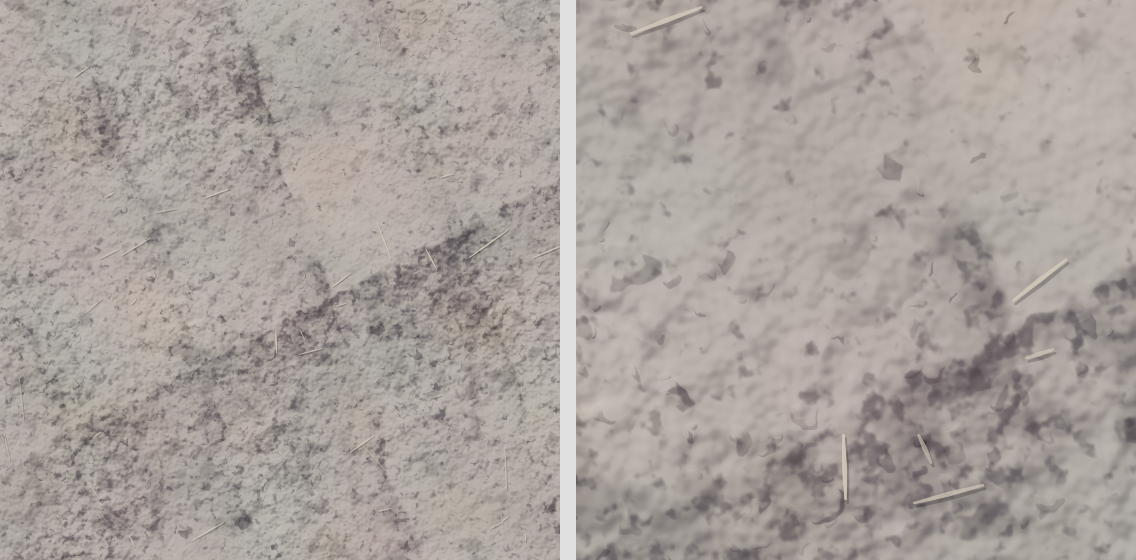
Left: the whole. Right: its middle third, enlarged.
Reproduce this texture procedurally as a Shadertoy shader.

```glsl
// Dry trampled soil seen from above: slanted dark seams, crumbs, clods with shadows, stray straw.
#define BASE_TONE 0.684
#define RELIEF_GAIN 0.38
#define RELIEF_FREQ 36.0
#define CRUMB_FREQ 64.0
#define CRUMB_DARK 0.17
#define BIG_CLOD_FREQ 20.0
#define SMALL_CLOD_FREQ 48.0
#define CLOD_SHADOW 0.19
#define CROSS_SPACING 0.26
#define STRAW_COUNT 40
#define STRAW_WIDTH 0.0015
#define LIGHT_DIR vec2(-0.53, 0.85)

vec3 hash3(vec2 p) {
    vec3 q = fract(p.xyx * vec3(0.1031, 0.1030, 0.0973));
    q += dot(q, q.yxz + 33.33);
    return fract((q.xxy + q.yzz) * q.zyx);
}

float cornerSlope(vec2 cell, vec2 offset) {
    float a = 6.2832 * hash3(cell + 57.0).x;
    return dot(vec2(cos(a), sin(a)), offset);
}

// Gradient noise, about -0.7 to 0.7
float noise(vec2 p) {
    vec2 i = floor(p), f = fract(p);
    vec2 u = f * f * f * (f * (f * 6.0 - 15.0) + 10.0);
    vec2 e = vec2(1.0, 0.0);
    return mix(mix(cornerSlope(i, f), cornerSlope(i + e, f - e), u.x),
               mix(cornerSlope(i + e.yx, f - e.yx), cornerSlope(i + 1.0, f - 1.0), u.x), u.y);
}

float fbm(vec2 p) {
    float sum = 0.0, amp = 1.0;
    for (int i = 0; i < 3; i++) {
        sum += amp * noise(p);
        p = mat2(1.6, 1.2, -1.2, 1.6) * p + 11.3;
        amp *= 0.55;
    }
    return sum;
}

// Band that is crisp where d = 0 and fades out towards negative d
float seam(float d, float width) {
    return smoothstep(0.004, -0.004, d) * exp(min(d, 0.0) / width);
}

// Scattered lumps: x = shading of the body, y = cast shadow
vec2 clods(vec2 p, float density) {
    vec2 cell = floor(p), result = vec2(0.0);
    for (int y = -1; y <= 1; y++)
    for (int x = -1; x <= 1; x++) {
        vec2 id = cell + vec2(x, y);
        vec3 rnd = hash3(id), kind = hash3(id + 91.0);
        float present = smoothstep(rnd.z, rnd.z + 0.1, density);
        float radius = mix(0.15, 0.40, kind.x * kind.x);
        vec2 d = p - id - 0.2 - 0.6 * rnd.xy;
        float body = smoothstep(radius, radius * 0.72, length(d));
        vec2 fall = d + LIGHT_DIR * radius * mix(0.5, 1.1, kind.y);
        float shadow = smoothstep(radius, radius * 0.72, length(fall)) * (1.0 - body);
        result.x += present * body * (0.2 + dot(d, LIGHT_DIR) / radius);
        result.y = max(result.y, present * shadow * mix(0.5, 1.0, kind.z));
    }
    return result;
}

// Coverage of one straw lying along dir
float straw(vec2 d, vec2 dir, float halfLength, float pixel) {
    float along = clamp(dot(d, dir), -halfLength, halfLength);
    float width = STRAW_WIDTH * (1.0 - 0.5 * abs(along) / halfLength);
    return smoothstep(width + 0.6 * pixel, width - 0.6 * pixel, length(d - dir * along));
}

void mainImage(out vec4 fragColor, in vec2 fragCoord) {
    float pixel = 1.0 / iResolution.y;
    vec2 p = fragCoord * pixel;

    // Slanted seams and the ground between them
    float s = dot(p, vec2(-0.462, 0.887)) - 0.143 + 0.012 * noise(p * 18.0);
    float q = dot(p, vec2(0.945, 0.327)) - 0.455 + 0.03 * noise(p * 8.0);
    float crossId = floor(q / CROSS_SPACING + 0.7);
    float crossGain = crossId == 1.0 ? 1.0 : 0.6;
    float patches = smoothstep(-0.25, 0.3, fbm(p * 9.0 + 3.0));
    float dirt = seam(s, 0.045) * smoothstep(-0.1, 0.4, p.x) * (0.5 + 0.5 * patches);
    dirt += seam(q - crossId * CROSS_SPACING, 0.035) * crossGain * (0.2 + 0.8 * patches);
    dirt += 0.65 * patches * (seam(s + 0.16, 0.04) + seam(s - 0.465, 0.035));
    dirt = min(dirt, 1.0);
    float trodden = smoothstep(0.0, -0.01, s) * smoothstep(-0.32, -0.1, s);
    float smoothPanel = smoothstep(0.0, 0.02, s) * smoothstep(0.0, 0.02, q - CROSS_SPACING);
    float rough = clamp(0.45 + 1.1 * noise(p * 4.3 + 8.0) + 0.4 * trodden - 0.2 * smoothPanel, 0.0, 1.0);

    // Lit surface relief
    float slope = fbm(p * RELIEF_FREQ) - fbm((p + 0.003 * LIGHT_DIR) * RELIEF_FREQ);
    slope *= RELIEF_GAIN * mix(0.5, 1.1, rough);
    float tone = BASE_TONE + (slope > 0.0 ? 0.55 : 1.15) * slope;
    tone += 0.02 * noise(p * 170.0);

    // Broad stains and mottled hollows
    tone += 0.06 * fbm(p * 5.5 + 21.0) - 0.025 * trodden - 0.085 * dirt;
    float hollows = fbm(p * 23.0 + 31.0) + 0.25 * dirt + 0.3 * (rough - 0.5);
    tone -= 0.085 * smoothstep(0.1, 0.55, hollows);

    // Dark crumbs gathered along the seams
    float crumbs = fbm(p * CRUMB_FREQ + 5.0) + 0.42 * dirt + 0.2 * (rough - 0.5);
    tone -= CRUMB_DARK * smoothstep(0.22, 0.75, crumbs);

    // Clods with ragged outlines
    vec2 ragged = p + 0.012 * vec2(noise(p * 60.0), noise(p * 60.0 + 37.0));
    ragged += 0.004 * vec2(noise(p * 140.0), noise(p * 140.0 + 71.0));
    vec2 big = clods(ragged * BIG_CLOD_FREQ, 0.08 + 0.28 * rough + 0.25 * dirt);
    vec2 small = clods(ragged * SMALL_CLOD_FREQ + 17.0, 0.14 + 0.45 * rough + 0.2 * dirt);
    tone += 0.04 * big.x + 0.035 * small.x;
    tone -= CLOD_SHADOW * max(big.y, 0.75 * small.y);

    // Soft limits: highlights flatten, shadows stay grey
    tone = tone > 0.68 ? 0.68 + 0.6 * (tone - 0.68) : tone;
    tone = tone < 0.42 ? 0.42 + 0.55 * (tone - 0.42) : tone;

    // Warm soil, cooler in shadow, with grey and ochre drifts
    vec3 color = tone + vec3(0.03, 0.0, mix(0.012, -0.02, smoothstep(0.35, 0.65, tone)));
    color += vec3(0.03, -0.008, 0.0) * noise(p * 5.0 + 40.0);
    color += vec3(0.012, 0.0, -0.03) * max(noise(p * 6.0 + 63.0), 0.0);

    // Stray straw and its thin shadow
    for (int i = 0; i < STRAW_COUNT; i++) {
        vec3 place = hash3(vec2(i, 7)), look = hash3(vec2(i, 23));
        float angle = place.z < 0.55 ? 0.15 + 0.65 * look.x : -0.8 - 0.75 * look.x;
        vec2 dir = vec2(cos(angle), sin(angle));
        float halfLength = mix(0.005, 0.042, look.y * look.y);
        vec2 d = p - place.xy * iResolution.xy * pixel;
        float shade = straw(d + 0.0025 * LIGHT_DIR, dir, halfLength, pixel);
        color *= 1.0 - 0.2 * shade;
        float cover = straw(d, dir, halfLength, pixel) * mix(0.4, 0.95, look.z);
        color = mix(color, vec3(0.83, 0.79, 0.73), cover);
    }
    fragColor = vec4(color, 1.0);
}
```
